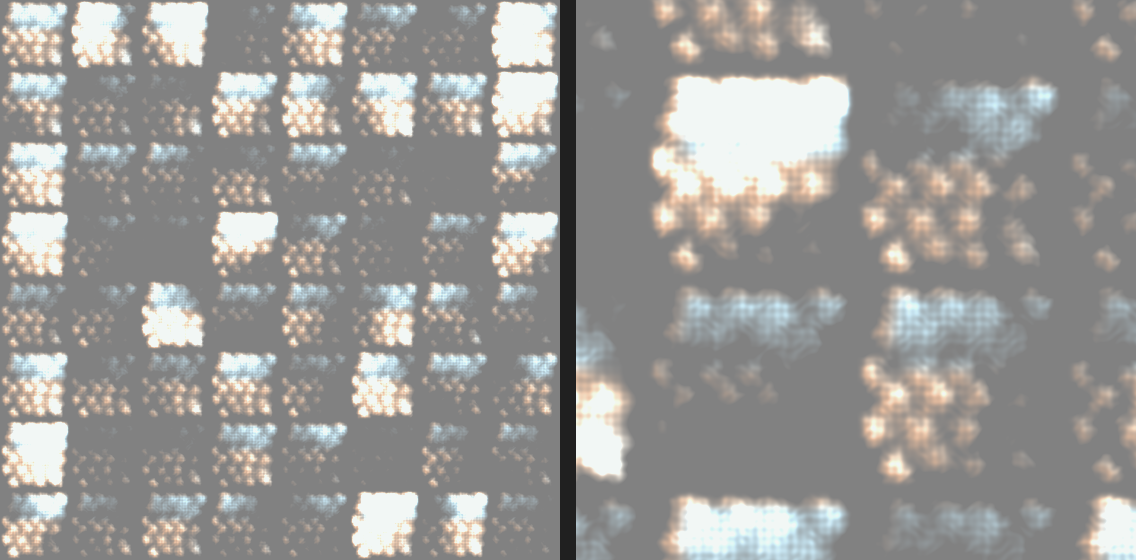
Left, the full canvas; right, a detail of the centre.
Give the GLSL for this pattern, as a Shadertoy shader.

```glsl
// An 8 by 8 grid of small cloudy patches on grey: cool puffs above, warm puffs below.
// One staggered puff lattice, a sum of soft round bumps, is shared by all cells; hashed
// gains at each cell's corners make it fade to grey or merge into a white cloud.
#define GRID 8.0
#define ROWS 6
#define COLS 4
#define PUFF_RADIUS 0.072
#define PUFF_PITCH vec2(0.205, 0.153)
#define PEAK_GAIN 2.75
#define CUTOFF 0.33
#define WEAVE_COUNT 24.0
#define GREY vec3(0.507)
#define COOL vec3(0.32, 0.46, 0.52)
#define WARM vec3(0.50, 0.29, 0.14)
#define CREAM vec3(0.48, 0.43, 0.36)

float hash(vec2 p) {
    vec3 q = fract(p.xyx * vec3(0.1031, 0.1030, 0.0973));
    q += dot(q, q.yzx + 33.33);
    return fract((q.x + q.y) * q.z);
}

// Layered sines that roughen the puff outlines
vec2 ripple(vec2 p) {
    vec2 broad = sin(p.yx * 31.0 + vec2(0.4, 2.1));
    vec2 fine = sin(p.yx * 67.0 + p * 23.0 + vec2(1.7, 0.3));
    return 0.012 * broad + 0.006 * fine;
}

// x: puff height, y: signed lighting from the upper right
vec2 puffLattice(vec2 p) {
    vec2 sum = vec2(0.0);
    for (int row = 0; row < ROWS; row++) {
        for (int col = 0; col < COLS; col++) {
            vec2 id = vec2(col, row);
            vec2 center = vec2(0.09, 0.12) + id * PUFF_PITCH;
            center.x += row == 0 ? 0.15 : 0.085 * mod(id.y, 2.0);
            center += 0.06 * (vec2(hash(id + 3.0), hash(id + 19.0)) - 0.5);
            // The top row and the left column stand out
            float weight = mix(0.5, 1.1, hash(id + 41.0));
            if (row == 0 || (col == 0 && row > 1)) weight = max(weight, 1.0);
            if (col == 3 && row > 1) weight *= 0.85;
            if (row == 1) weight = 0.65;
            float radius = PUFF_RADIUS * (row < 2 ? 1.28 : 1.0);
            vec2 d = (p - center) / radius;
            float bump = weight * exp(-dot(d, d));
            sum += bump * vec2(1.0, dot(d, vec2(0.7, -0.7)));
        }
    }
    return sum;
}

// Gain of one cell, blended between its four corners
float cellGain(vec2 cell, vec2 p) {
    vec2 s = smoothstep(0.1, 0.9, p);
    float top = mix(hash(cell + 11.3), hash(cell + 27.7), s.x);
    float bottom = mix(hash(cell + 53.1), hash(cell + 71.9), s.x);
    float spread = mix(top, bottom, s.y);
    float overall = 0.24 + 0.76 * pow(hash(cell * 7.0 + 5.0), 2.3);
    return PEAK_GAIN * overall * (0.1 + 1.8 * spread);
}

// Soft slanted body that fills the gaps of strong cells
float cloudBody(vec2 p) {
    vec2 q = p + 0.02 * sin(p.yx * 30.0);
    vec2 d = abs(q - vec2(0.54 - 0.10 * (q.y - 0.5), 0.49)) - vec2(0.26, 0.27);
    return 1.0 - smoothstep(0.06, 0.20, length(max(d, 0.0)));
}

void mainImage(out vec4 fragColor, in vec2 fragCoord) {
    // Cells counted from the top left, p runs right and down
    vec2 grid = fragCoord / iResolution.xy * GRID;
    grid.y = GRID - grid.y;
    vec2 cell = floor(grid);
    vec2 p = fract(grid);

    vec2 puff = puffLattice(p + ripple(p));
    float gain = cellGain(cell, p);

    // Fine woven grain, faded out where it would be thinner than a pixel
    vec2 wave = cos(6.2832 * WEAVE_COUNT * p);
    float pixel = GRID * WEAVE_COUNT / min(iResolution.x, iResolution.y);
    float weave = 0.09 * (wave.x + wave.y) * (1.0 - smoothstep(0.4, 0.6, pixel));
    float cloud = 0.10 * sin(p.x * 43.0 + 3.0 * sin(p.y * 29.0 + cell.x))
                * sin(p.y * 47.0 + 2.0 * sin(p.x * 37.0 + cell.y));

    // Brightness above the grey, kept inside the cell
    vec2 margin = smoothstep(vec2(0.0), vec2(0.06), min(p, 1.0 - p));
    float height = puff.x + cloud * min(puff.x * 2.0, 1.0);
    float fill = 0.55 * max(gain - 0.95, 0.0) * cloudBody(p);
    float lift = max(gain * height + fill - CUTOFF, 0.0);
    lift *= (1.0 + weave) * margin.x * margin.y;

    // Cool upper band with warm caps and a warm left edge
    float cool = 1.0 - smoothstep(0.36, 0.48, p.y);
    cool *= smoothstep(0.10, 0.24, p.x) * smoothstep(0.04, 0.12, p.y);
    float coolCorner = smoothstep(0.55, 0.9, p.x) * smoothstep(0.5, 0.8, p.y);
    cool = max(cool, 0.7 * coolCorner * hash(cell + 97.0));

    // Puffs turn cream on the lit side, deeper on the other, and white when strong
    float lit = smoothstep(-0.25, 0.4, puff.y);
    vec3 tint = mix(mix(WARM, CREAM, 0.7 * lit), COOL, cool);
    tint = mix(tint, vec3(0.43), 0.55 * smoothstep(0.8, 1.6, lift));
    vec3 color = GREY + lift * tint * (0.8 + 0.35 * lit);
    fragColor = vec4(min(color, vec3(0.95, 0.97, 0.96)), 1.0);
}
```
